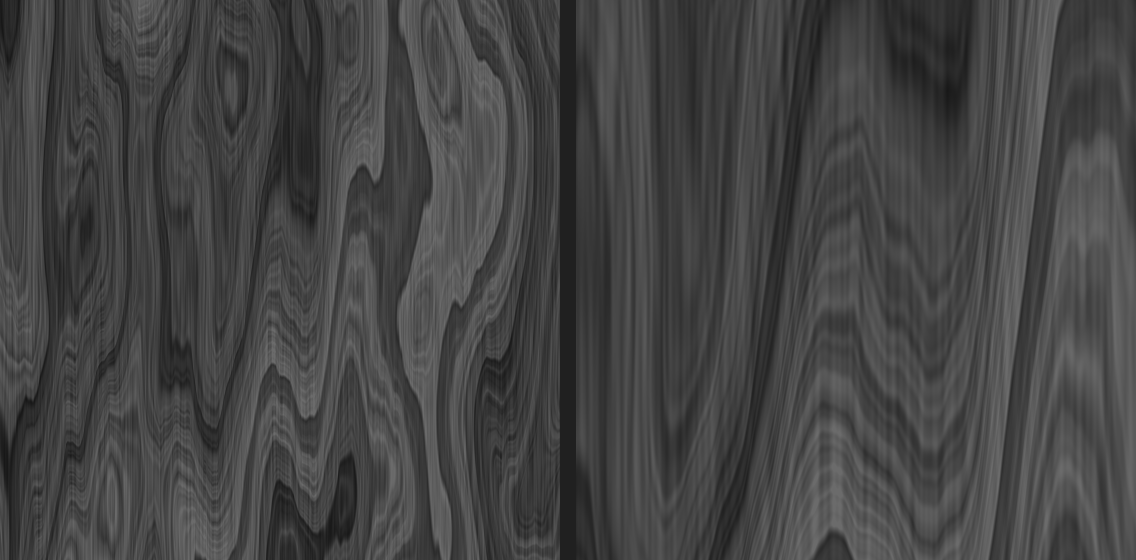
Left, the full canvas; right, a detail of the centre.
Write a Shadertoy shader that draws this texture.

```glsl
// Dark charcoal wood veneer with upright grain, long ovals and jagged cathedrals.
// A tall, warped noise field acts as the growth height of the tree; layered
// one-dimensional noise along that height gives rings, a sawtooth gives dark veins.

const vec3 WOOD_TINT = vec3(1.0, 1.0, 1.0);
const float BASE_TONE = 0.288;

float hash(vec2 p) {
    vec3 q = fract(p.xyx * 0.1031);
    q += dot(q, q.yzx + 33.33);
    return fract((q.x + q.y) * q.z);
}

// Smooth one-dimensional noise, 0 to 1
float lineNoise(float x, float seed) {
    float cell = floor(x);
    float t = smoothstep(0.0, 1.0, x - cell);
    return mix(hash(vec2(cell, seed)), hash(vec2(cell + 1.0, seed)), t);
}

float cornerSlope(vec2 cell, vec2 offset) {
    float angle = 6.2832 * hash(cell);
    return dot(vec2(cos(angle), sin(angle)), offset);
}

// Gradient noise, centred on zero
float gradNoise(vec2 p) {
    vec2 cell = floor(p);
    vec2 f = p - cell;
    vec2 t = f * f * f * (f * (f * 6.0 - 15.0) + 10.0);
    vec2 right = vec2(1.0, 0.0);
    vec2 up = vec2(0.0, 1.0);
    float low = mix(cornerSlope(cell, f), cornerSlope(cell + right, f - right), t.x);
    float high = mix(cornerSlope(cell + up, f - up), cornerSlope(cell + 1.0, f - 1.0), t.x);
    return mix(low, high, t.y);
}

// Growth height: its contours are the grain lines
float growthHeight(vec2 p) {
    float jag = 0.075 * gradNoise(p * vec2(20.0, 2.2) + 40.0)
              + 0.025 * gradNoise(p * vec2(55.0, 3.5) + 70.0);
    float sway = 0.03 * gradNoise(p * vec2(3.0, 2.5) + 15.0);
    vec2 q = p + vec2(sway, jag);
    float height = 1.1 * gradNoise(q * vec2(5.2, 1.1) + vec2(7.3, 3.6));
    height += 0.4 * gradNoise(q * vec2(10.0, 2.6) + vec2(21.7, 11.4));
    height += 0.022 * gradNoise(q * vec2(60.0, 2.5) + 90.0);
    height += 0.007 * gradNoise(q * vec2(150.0, 3.0) + 60.0);
    return height + 1.6 * q.x;
}

// Layered rings; layers too fine for the pixel footprint fade out
float growthRings(float height, float footprint) {
    float sum = 0.0;
    float frequency = 6.0;
    float amplitude = 0.10;
    for (int i = 0; i < 5; i++) {
        float keep = 1.0 - smoothstep(0.6, 1.6, frequency * footprint);
        float ring = lineNoise(height * frequency + 50.0, float(i) * 17.0 + 3.0);
        sum += amplitude * keep * (ring - 0.5);
        frequency *= 2.1;
        amplitude *= 0.97;
    }
    return sum;
}

// Dark veins: crisp on one side, fading away on the other
float darkVein(float height, float footprint, float density) {
    float phase = height * density + 0.3 * lineNoise(height * 9.0 + 30.0, 5.0);
    float s = fract(phase);
    float strength = mix(0.4, 1.0, hash(vec2(floor(phase) + 20.0, 8.0)));
    float edge = smoothstep(0.0, max(0.03, 1.5 * density * footprint), s);
    return strength * edge * exp(-6.5 * s);
}

// Thin upright fibres
float fibres(vec2 p) {
    return 0.05 * gradNoise(p * vec2(170.0, 4.0))
         + 0.085 * gradNoise(p * vec2(340.0, 9.0) + 33.0);
}

void mainImage(out vec4 fragColor, in vec2 fragCoord) {
    vec2 p = fragCoord / iResolution.y;
    float height = growthHeight(p);
    float footprint = fwidth(height);

    // Rings and fibres, then veins burnt in
    float tone = BASE_TONE + growthRings(height, footprint) + fibres(p);
    tone *= 1.0 - 0.85 * darkVein(height, footprint, 2.0);

    fragColor = vec4(WOOD_TINT * clamp(tone, 0.06, 0.42), 1.0);
}
```
